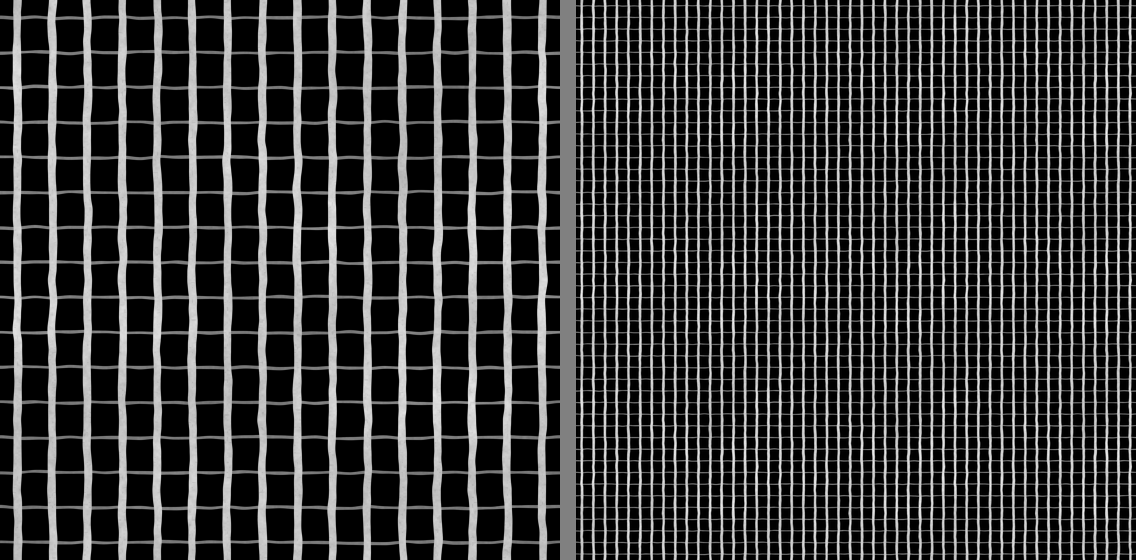
Left, the tile; right, the same tile 3 across and 3 down.
Give the GLSL for this pattern, as a three.js fragment shader.

```glsl
// Hand-drawn grid on black: broad pale vertical bars over thin grey horizontal strokes.
// Each stroke is a distance to a line whose centre and width wobble with wrapping
// value noise; layered noise gives the bars a mottled, worn paint surface.

varying vec2 vUv;

const float CELLS = 16.0;            // repeats across and down
const float BAR_HALF = 0.113;        // half widths, in cells
const float THREAD_HALF = 0.043;
const float BAR_SWAY = 0.055;        // wander of the centre line, in cells
const float BAR_SWELL = 0.026;       // change of half width, in cells
const float THREAD_SWAY = 0.050;
const float THREAD_STEP = 0.030;     // jump between neighbouring segments
const float THREAD_SWELL = 0.016;
const float EDGE_SOFT = 0.021;       // edge smoothing, in cells
const vec3 GROUND = vec3(0.0);
const vec3 BAR_COLOR = vec3(0.80);
const vec3 THREAD_COLOR = vec3(0.49);

float hash(vec2 p) {
  vec3 q = fract(vec3(p.xyx) * 0.1031);
  q += dot(q, q.yzx + 33.33);
  return fract((q.x + q.y) * q.z);
}

// Value noise from -0.5 to 0.5 that repeats after 'period' lattice steps.
float wrapNoise(vec2 p, vec2 period, float seed) {
  vec2 cell = floor(p);
  vec2 f = p - cell;
  f = f * f * (3.0 - 2.0 * f);
  vec2 lo = mod(cell, period) + seed;
  vec2 hi = mod(cell + 1.0, period) + seed;
  float bottom = mix(hash(lo), hash(vec2(hi.x, lo.y)), f.x);
  float top = mix(hash(vec2(lo.x, hi.y)), hash(hi), f.x);
  return mix(bottom, top, f.y) - 0.5;
}

float surfaceNoise(float frequency, float seed) {
  return wrapNoise(vUv * frequency, vec2(frequency), seed);
}

// Independent wobble along one numbered stroke; 'knots' per canvas length.
float strokeNoise(float line, float along, float knots, float seed) {
  return wrapNoise(vec2(line, along * knots), vec2(CELLS, knots), seed);
}

float strokeMask(float offset, float halfWidth) {
  return 1.0 - smoothstep(-EDGE_SOFT, EDGE_SOFT, abs(offset) - halfWidth);
}

void main() {
  vec2 grid = vUv * CELLS;
  vec2 line = mod(floor(grid), CELLS);
  vec2 local = fract(grid) - 0.5;

  // Vertical bars: slow sway plus a finer hand tremor.
  float barShift = BAR_SWAY * (strokeNoise(line.x, vUv.y, 24.0, 11.0)
                 + 0.4 * strokeNoise(line.x, vUv.y, 56.0, 47.0));
  float barWidth = BAR_HALF + BAR_SWELL * strokeNoise(line.x, vUv.y, 32.0, 83.0);
  float bar = strokeMask(local.x - barShift, barWidth);

  // Horizontal threads: short segments that change beneath each bar.
  float segment = mod(floor(grid.x - 0.5), CELLS);
  float segmentStep = hash(vec2(segment, line.y) + 131.0) - 0.5;
  float threadShift = THREAD_SWAY * strokeNoise(line.y, vUv.x, 32.0, 173.0)
                    + THREAD_STEP * segmentStep;
  float threadWidth = THREAD_HALF
                    + THREAD_SWELL * strokeNoise(line.y, vUv.x, 40.0, 211.0);
  float thread = strokeMask(local.y - threadShift, threadWidth);

  // Worn paint: broad tone, cloudy mottling, fine grain and sparse flecks.
  float tone = surfaceNoise(7.0, 257.0);
  float mottle = surfaceNoise(80.0, 307.0) + 0.6 * surfaceNoise(160.0, 401.0);
  float grain = surfaceNoise(320.0, 601.0);
  float fleck = smoothstep(0.27, 0.45, surfaceNoise(224.0, 953.0));
  float wear = 0.13 * tone + 0.055 * mottle + 0.04 * grain;

  vec3 barPaint = BAR_COLOR + wear - 0.045 * fleck;
  vec3 threadPaint = THREAD_COLOR + 0.7 * wear;

  vec3 color = mix(GROUND, threadPaint, thread);
  color = mix(color, barPaint, bar);
  gl_FragColor = vec4(color, 1.0);
}
```
